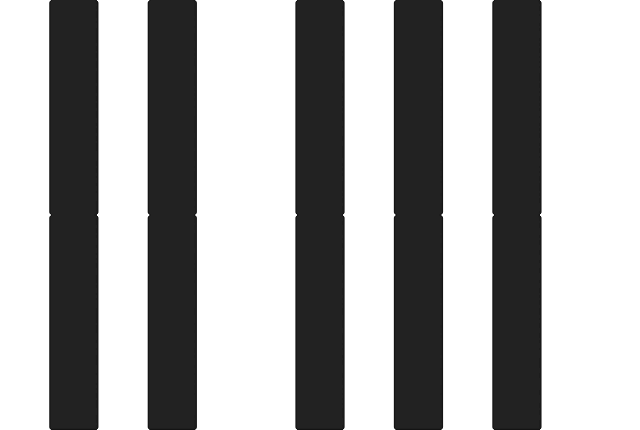
A Shadertoy shader for this pattern:

```glsl
// Draws dark vertical bars in a 2-3 grouping on white, stacked in two rows with nicked corners.

const float SLOTS = 13.0;          // equal columns across the canvas
const float ROWS = 2.0;            // repeats down the canvas
const float CORNER = 0.0075;       // corner radius, in canvas heights
const float RIM = 0.0030;          // width of the darker bar outline
const float WEAR_STEP = 0.0058;    // height of one worn dash on the right rim
const float WEAR_WIDTH = 0.0030;   // extra rim width where worn
const float WEAR_AMOUNT = 0.35;    // strength of the worn dashes
const vec3 PAPER = vec3(1.0);
const vec3 BAR = vec3(0.133);
const vec3 OUTLINE = vec3(0.08);

float hash(vec2 p) {
    p = fract(p * vec2(0.1031, 0.1130));
    p += dot(p, p.yx + 33.33);
    return fract((p.x + p.y) * p.x * 43.7);
}

// Five of every twelve slots are dark: 1, 3, 6, 8 and 10
bool isBar(int slot) {
    int fifth = (slot * 7) % 12;
    return fifth >= 6 && fifth <= 10;
}

// Antialiased coverage of the region where dist is negative
float coverage(float dist, float pixel) {
    return clamp(0.5 - dist / pixel, 0.0, 1.0);
}

// Signed distance to the bar sides, pulled in along the rounded row corners
float barDistance(vec2 p, vec2 halfSize) {
    float rise = clamp(abs(p.y) - halfSize.y + CORNER, 0.0, CORNER);
    float inset = CORNER - sqrt(CORNER * CORNER - rise * rise);
    return abs(p.x) - halfSize.x + inset;
}

void mainImage(out vec4 fragColor, in vec2 fragCoord) {
    float pixel = 1.0 / iResolution.y;
    vec2 p = fragCoord * pixel;
    vec2 cell = vec2(iResolution.x * pixel / SLOTS, 1.0 / ROWS);
    float localY = (fract(p.y / cell.y) - 0.5) * cell.y;
    vec3 color = PAPER;

    for (int slot = 0; slot < int(SLOTS); slot++) {
        if (!isBar(slot)) continue;
        vec2 local = vec2(p.x - (float(slot) + 0.5) * cell.x, localY);
        float dist = barDistance(local, 0.5 * cell);

        // Outline along the sides and the foot of the canvas
        float rim = 1.0 - coverage(dist + RIM, pixel);
        rim = max(rim, coverage(p.y - RIM, pixel));

        // Broken dashes just inside the right outline
        float dash = step(0.5, hash(vec2(float(slot), floor(p.y / WEAR_STEP))));
        float worn = 1.0 - coverage(dist + RIM + WEAR_WIDTH, pixel);
        rim = max(rim, worn * dash * WEAR_AMOUNT * step(0.0, local.x));

        color = mix(color, mix(BAR, OUTLINE, rim), coverage(dist, pixel));
    }

    fragColor = vec4(color, 1.0);
}
```
